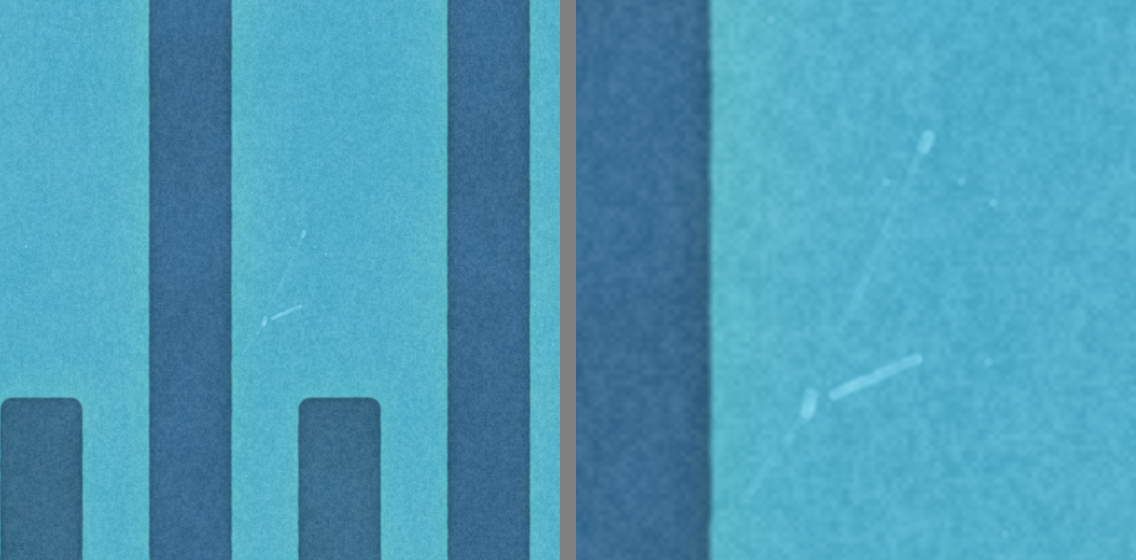
Left, the full canvas; right, a detail of the centre.
This pattern is drawn by a WebGL 2 fragment shader. Its source:

```glsl
#version 300 es
precision highp float;
// Dark blue vertical stripes alternating with short round-topped bars on worn cyan.
// Both shapes are distance fields folded by one horizontal period; the distance
// also drives the rim shading, and layered value noise adds grain and mottling.

uniform vec2 u_resolution;
out vec4 fragColor;

const float PERIOD = 0.5326;        // spacing between full stripes
const float STRIPE_X = 0.3400;      // centre of the first full stripe
const float HALF_WIDTH = 0.0735;    // half width of stripes and bars
const float BAR_TOP = 0.290;        // height of the short bars
const float BAR_RADIUS = 0.022;     // rounding of the bar tops
const float EDGE_SOFTNESS = 0.0032;
const float RIM_WIDTH = 0.009;      // dark line inside each shape
const float GLOW_WIDTH = 0.045;     // greener halo outside each shape
const float GRAIN = 0.085;
const float MOTTLE = 0.045;

const vec3 CYAN = vec3(0.325, 0.685, 0.795);
const vec3 CYAN_GREEN = vec3(0.365, 0.725, 0.785);
const vec3 STRIPE_BLUE = vec3(0.235, 0.430, 0.575);
const vec3 BAR_BLUE = vec3(0.235, 0.430, 0.550);
const vec3 RIM_BLUE = vec3(0.165, 0.335, 0.430);
const vec3 SCRATCH = vec3(0.520, 0.840, 0.930);

float hash(vec2 p) {
  vec3 q = fract(p.xyx * vec3(0.1031, 0.1030, 0.0973));
  q += dot(q, q.yzx + 33.33);
  return fract((q.x + q.y) * q.z);
}

// Value noise in the range -0.5 to 0.5
float noise(vec2 p) {
  vec2 cell = floor(p), f = fract(p);
  f = f * f * (3.0 - 2.0 * f);
  float low = mix(hash(cell), hash(cell + vec2(1, 0)), f.x);
  float high = mix(hash(cell + vec2(0, 1)), hash(cell + vec2(1, 1)), f.x);
  return mix(low, high, f.y) - 0.5;
}

// Signed offset from the nearest repeat of a centre line
float fold(float x, float centre) {
  return mod(x - centre + 0.5 * PERIOD, PERIOD) - 0.5 * PERIOD;
}

float roundedBox(vec2 p, vec2 halfSize, float radius) {
  vec2 q = abs(p) - halfSize + radius;
  return length(max(q, 0.0)) + min(max(q.x, q.y), 0.0) - radius;
}

// Soft stroke from a to b
float stroke(vec2 p, vec2 a, vec2 b, float width) {
  vec2 ap = p - a, ab = b - a;
  float t = clamp(dot(ap, ab) / dot(ab, ab), 0.0, 1.0);
  return 1.0 - smoothstep(0.3 * width, width, length(ap - ab * t));
}

// Pale scuffs on the open ground, plus sparse random specks
float wear(vec2 p) {
  float ragged = 0.75 + 0.7 * noise(p * 130.0);
  float marks = 0.75 * stroke(p, vec2(0.487, 0.432), vec2(0.536, 0.453), 0.005);
  marks = max(marks, 0.85 * stroke(p, vec2(0.471, 0.421), vec2(0.473, 0.431), 0.006));
  marks = max(marks, 0.30 * stroke(p, vec2(0.434, 0.370), vec2(0.471, 0.421), 0.004));
  marks = max(marks, 0.95 * stroke(p, vec2(0.540, 0.579), vec2(0.543, 0.585), 0.006));
  marks = max(marks, 0.22 * stroke(p, vec2(0.492, 0.470), vec2(0.540, 0.579), 0.004));
  vec2 grid = p * 28.0, cell = floor(grid);
  vec2 spot = 0.2 + 0.6 * vec2(hash(cell + 11.0), hash(cell + 47.0));
  float speck = 1.0 - smoothstep(0.03, 0.10, length(fract(grid) - spot));
  return max(marks * ragged, 0.4 * speck * step(0.975, hash(cell + 83.0)));
}

void main() {
  vec2 uv = gl_FragCoord.xy / u_resolution;
  float soft = max(EDGE_SOFTNESS, 0.75 / u_resolution.y);

  // Slight print wobble along the edges
  float wobble = 0.0012 * noise(uv * 60.0);
  float stripe = abs(fold(uv.x, STRIPE_X)) - HALF_WIDTH + wobble;
  vec2 barPoint = vec2(fold(uv.x, STRIPE_X - 0.5 * PERIOD), uv.y - BAR_TOP + 0.5);
  float bar = roundedBox(barPoint, vec2(HALF_WIDTH, 0.5), BAR_RADIUS) + wobble;
  float dist = min(stripe, bar);

  // Ground and ink, shaded by distance from the edge
  float halo = exp(-max(dist, 0.0) / GLOW_WIDTH);
  vec3 ground = mix(CYAN, CYAN_GREEN, halo);
  vec3 ink = stripe < bar ? STRIPE_BLUE : BAR_BLUE;
  float rim = exp(-max(-dist, 0.0) / RIM_WIDTH);
  ink = mix(ink, RIM_BLUE, 0.7 * rim);
  ground = mix(ground, SCRATCH, wear(uv));
  float inside = 1.0 - smoothstep(-soft, soft, dist);
  vec3 colour = mix(ground, ink, inside);

  // Fine grain, vertical fibres and broad mottling
  float fine = 0.6 * noise(uv * 310.0) + 0.5 * noise(uv * 150.0 + 19.0);
  float fibre = 0.25 * noise(uv * vec2(220.0, 45.0) + 7.0);
  float broad = noise(uv * 7.0 + 3.0) + 0.6 * noise(uv * 24.0 + 31.0);
  colour += GRAIN * (fine + fibre) * vec3(1.0, 0.9, 0.85);
  colour += MOTTLE * broad * mix(vec3(0.7, 0.3, 0.1), vec3(0.4, 0.6, 0.9), inside);

  fragColor = vec4(clamp(colour, 0.0, 1.0), 1.0);
}
```
